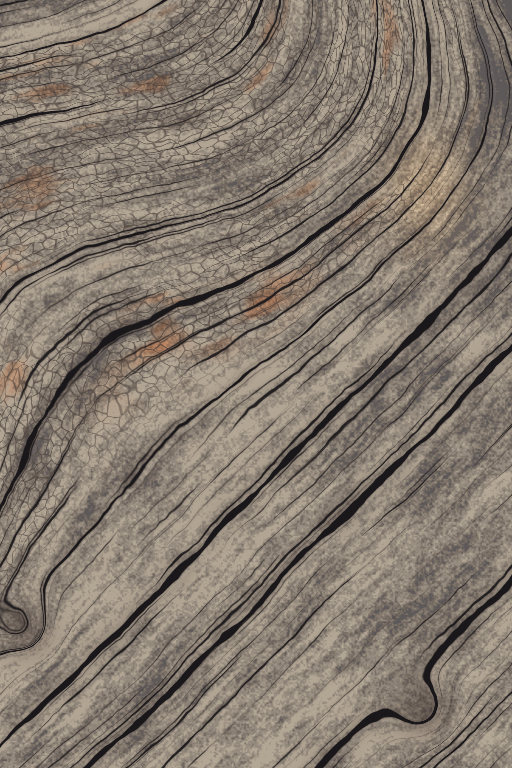
This texture is drawn by a WebGL 2 fragment shader. Its source:

```glsl
#version 300 es
precision highp float;

uniform vec2 u_resolution;
out vec4 outColor;

#define BEND 0.14
#define BIG_ROWS 6.37
#define BIG_WIDTH 0.0062
#define MID_ROWS 21.0
#define FINE_ROWS 52.0
#define CRACKLE_SCALE 52.0
#define TONE_MEAN 0.57
#define BLOTCH 0.75
#define STREAK 0.42
#define GRIT 0.36

const vec3 CREVICE = vec3(0.10, 0.09, 0.10);
const vec3 UMBER = vec3(0.29, 0.25, 0.23);
const vec3 SLATE = vec3(0.37, 0.35, 0.35);
const vec3 SHADE = vec3(0.48, 0.44, 0.40);
const vec3 WEATHERED = vec3(0.58, 0.54, 0.49);
const vec3 PALE = vec3(0.70, 0.65, 0.58);
const vec3 RUST = vec3(0.61, 0.39, 0.26);

float hash(vec2 p) {
    vec3 q = fract(vec3(p.xyx) * 0.1031);
    q += dot(q, q.yzx + 33.33);
    return fract((q.x + q.y) * q.z);
}

vec2 hash2(vec2 p) {
    return vec2(hash(p), hash(p + 57.3));
}

float noise(vec2 p) {
    vec2 i = floor(p), f = fract(p);
    f = f * f * (3.0 - 2.0 * f);
    return mix(mix(hash(i), hash(i + vec2(1, 0)), f.x),
               mix(hash(i + vec2(0, 1)), hash(i + vec2(1, 1)), f.x), f.y);
}

float fbm(vec2 p) {
    float sum = 0.0, amp = 0.53;
    for (int i = 0; i < 4; i++) {
        sum += amp * noise(p);
        p = mat2(1.6, 1.2, -1.2, 1.6) * p + 11.7;
        amp *= 0.5;
    }
    return sum;
}

// Grain coordinates: x runs along the fibres, y across them
vec2 grainSpace(vec2 p, out float knot) {
    float u = (p.x + p.y) * 0.7071, v = (p.y - p.x) * 0.7071;
    float rise = max(u - 1.31, 0.0);
    float s = v - BEND * smoothstep(0.0, 0.64, v) * cos(4.68 * (u - 0.67));
    s -= 1.4 * rise * rise * smoothstep(-0.1, 0.5, v);
    knot = 0.0;
    for (float k = 0.0; k < 2.0; k++) {
        vec2 d = p - vec2(0.05 + 0.78 * k, 0.27 - 0.16 * k);
        float swell = exp(-dot(d, d) / 0.0028);
        s += 0.085 * swell;
        knot += swell;
    }
    s += 0.035 * (fbm(vec2(u * 3.0, v * 4.0)) - 0.5);
    s += 0.007 * (noise(vec2(u * 17.0, v * 22.0)) - 0.5);
    s += 0.0025 * (noise(vec2(u, v) * 75.0) - 0.5);
    return vec2(u, s);
}

// Tapering splits along the fibres: x = opening, y = lit lip, z = soft shadow
vec3 splits(vec2 g, float rows, float width, float freq, float cutoff, float px) {
    float y = g.y * rows, id = floor(y + 0.5);
    float d = (y - id - 0.5 * (hash(vec2(id, rows)) - 0.5) * step(10.0, rows)) / rows;
    float open = smoothstep(0.0, 0.4, noise(vec2(g.x * freq, id * 7.31 + rows)) - cutoff);
    float w = width * open * (0.45 + 0.9 * noise(vec2(g.x * 24.0, id * 3.7)));
    w *= fract(id * 0.4 + 0.05) < 0.5 ? 1.0 : 0.38;
    float cover = clamp((w - abs(d)) / px + 0.5, 0.0, 1.0) * min(1.0, 2.0 * w / px);
    float lip = exp(-pow((d + w + 0.004) / 0.003, 2.0)) * open;
    float shadow = exp(-abs(d) / (2.0 * w + 0.001)) * open;
    return vec3(cover, lip, shadow);
}

// Distance to the border between irregular cells
float cellBorder(vec2 p) {
    vec2 base = floor(p);
    float first = 9.0, second = 9.0;
    for (int j = -1; j <= 1; j++)
    for (int i = -1; i <= 1; i++) {
        vec2 c = base + vec2(i, j);
        float d = length(c + 0.1 + 0.8 * hash2(c) - p);
        second = min(second, max(first, d));
        first = min(first, d);
    }
    return second - first;
}

void main() {
    vec2 p = gl_FragCoord.xy / u_resolution.x;
    float px = 1.0 / u_resolution.x, knot;
    vec2 g = grainSpace(p, knot);

    // Weathered tone: blotches, streaks along the fibres, grit
    float tone = TONE_MEAN + BLOTCH * (fbm(g * vec2(5.0, 15.0)) - 0.5);
    tone += STREAK * (noise(g * vec2(13.0, 65.0)) - 0.5);
    tone += STREAK * (noise(g * vec2(38.0, 150.0) + 9.0) - 0.5);
    tone += GRIT * (noise(p * 190.0) - 0.5) + GRIT * (noise(p * 330.0) - 0.5);
    float damp = smoothstep(0.45, 0.7, fbm(g * vec2(3.5, 8.0) + 31.0));
    tone -= damp * mix(0.08, 0.3, smoothstep(0.5, 1.0, p.x));
    tone -= 0.22 * smoothstep(0.8, 1.05, p.x) * smoothstep(1.0, 1.4, p.y);

    vec3 col = mix(SLATE, SHADE, smoothstep(0.02, 0.3, tone));
    col = mix(col, WEATHERED, smoothstep(0.26, 0.5, tone));
    col = mix(col, PALE, smoothstep(0.5, 0.8, tone));

    // Rust stains, a sunlit patch and brown knots
    float stain = exp(-pow((g.y - 0.29) / 0.04, 2.0) - pow((g.x - 0.93) / 0.2, 2.0));
    stain += 0.6 * smoothstep(0.1, 0.4, g.y) * smoothstep(0.6, 0.75, fbm(g * vec2(7.0, 22.0) + 5.0));
    col = mix(col, RUST * (0.7 + 0.6 * tone), 0.75 * stain * smoothstep(0.3, 0.7, noise(g * vec2(18.0, 40.0))));
    vec2 sun = (p - vec2(0.83, 1.13)) / vec2(0.08, 0.11);
    col += vec3(0.14, 0.09, 0.03) * exp(-dot(sun, sun));
    col = mix(col, UMBER * (0.8 + 0.7 * tone), 0.6 * knot);

    // Dry crackle in the curved wood
    float border = cellBorder(g * vec2(0.8, 1.25) * CRACKLE_SCALE + 0.7 * noise(p * 45.0));
    float dry = smoothstep(0.17, 0.3, g.y) * smoothstep(0.3, 0.55, fbm(g * vec2(4.0, 9.0) + 17.0));
    col = mix(col, UMBER, 0.62 * dry * (1.0 - smoothstep(0.03, 0.08 + px * CRACKLE_SCALE, border)));

    // Splits from hairlines to deep cracks
    vec3 fine = splits(g, FINE_ROWS, 0.0012, 5.0, 0.4, px);
    vec3 mid = splits(g + vec2(0.3, 0.0), MID_ROWS, 0.0022, 3.2, 0.38, px);
    vec3 big = splits(g + vec2(0.0, 0.127), BIG_ROWS, BIG_WIDTH, 1.7, 0.08, px);
    col += 0.06 * big.y + 0.04 * mid.y;
    col = mix(col, UMBER, clamp(0.3 * fine.z + 0.4 * mid.z + 0.5 * big.z, 0.0, 0.8));
    col = mix(col, CREVICE, max(max(0.75 * fine.x, 0.9 * mid.x), big.x));

    outColor = vec4(clamp(col, 0.0, 1.0), 1.0);
}
```
